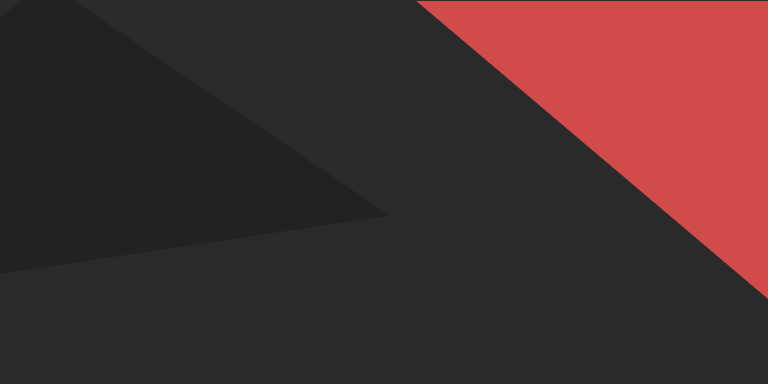
Reproduce this background procedurally as a WebGL 2 fragment shader.

```glsl
#version 300 es
precision highp float;

uniform vec2 u_resolution;
out vec4 fragColor;

const vec3 CHARCOAL = vec3(0.165);
const vec3 SHADOW = vec3(0.133);
const vec3 CORAL = vec3(0.822, 0.293, 0.293);

// Signed distance to the line a-b, negative on its left side
float lineDistance(vec2 p, vec2 a, vec2 b) {
    vec2 dir = normalize(b - a);
    vec2 rel = p - a;
    return rel.x * dir.y - rel.y * dir.x;
}

// Antialiased coverage of the region where the distance is negative
float coverage(float dist, float pixel) {
    return clamp(0.5 - dist / pixel, 0.0, 1.0);
}

// Dark wedge pointing right, with its upper left corner cut off
float wedgeDistance(vec2 p, vec2 tip) {
    float upper = lineDistance(p, tip, vec2(0.190, 1.0));
    float lower = lineDistance(p, vec2(0.0, 0.2865), tip);
    float corner = lineDistance(p, vec2(0.0573, 1.0), vec2(0.0, 0.9557));
    return max(max(upper, lower), corner);
}

// Coral corner bounded by a diagonal and a thin gap at the top
float cornerDistance(vec2 p, float top) {
    float diagonal = lineDistance(p, vec2(2.0, 0.2214), vec2(1.081, 1.0));
    return max(-diagonal, p.y - top);
}

void main() {
    // Canvas height is one unit
    vec2 p = gl_FragCoord.xy / u_resolution.y;
    float pixel = 1.0 / u_resolution.y;

    vec3 color = CHARCOAL;
    color = mix(color, SHADOW, coverage(wedgeDistance(p, vec2(1.0156, 0.4388)), pixel));
    color = mix(color, CORAL, coverage(cornerDistance(p, 0.9975), pixel));

    fragColor = vec4(color, 1.0);
}
```
